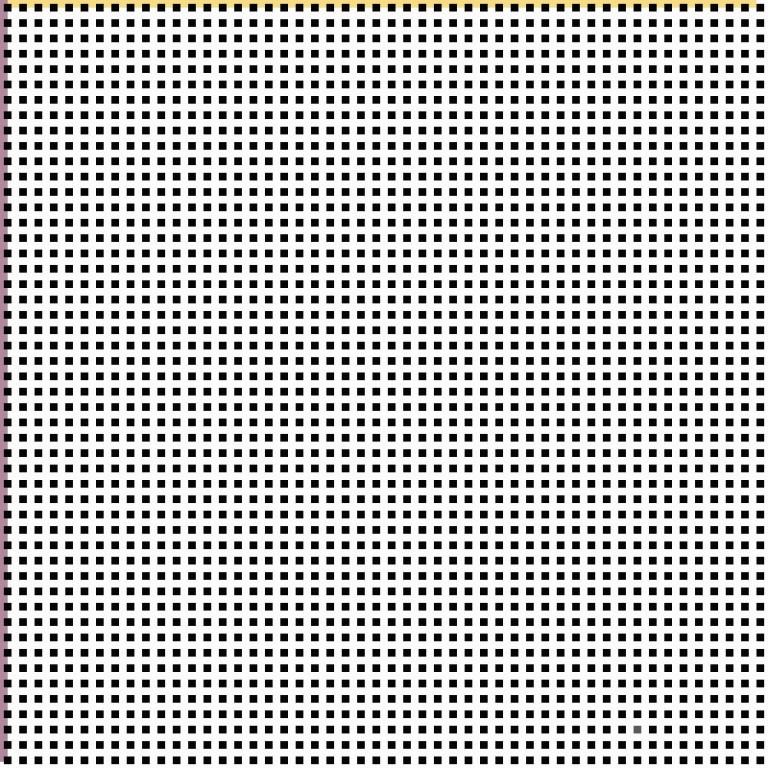
Write a Shadertoy shader that draws this pattern.

```glsl
// A 50 by 50 grid of small black squares on white, each half a cell wide.
// A yellow band runs under the top row and a mauve band under the left column;
// a single square is faded to grey. Edges use box-filtered pixel coverage.

#define REPEATS 50.0
#define SQUARE_SIZE 0.5
#define BAND_WIDTH 0.5
#define TOP_BAND_END 49.25
#define LEFT_BAND_START 0.4
#define FADED_CELL vec2(41.0, 2.0)
#define PAPER vec3(0.99)
#define INK vec3(0.02)
#define FADED_INK vec3(0.35)
#define YELLOW vec3(0.97, 0.86, 0.52)
#define MAUVE vec3(0.69, 0.53, 0.61)

// Share of a pixel inside an axis-aligned box
float boxCoverage(vec2 p, vec2 center, vec2 halfSize, vec2 pixel) {
    vec2 inside = clamp((halfSize - abs(p - center)) / pixel + 0.5, 0.0, 1.0);
    return inside.x * inside.y;
}

// Box given by its lower left and upper right corners
float rectCoverage(vec2 p, vec2 low, vec2 high, vec2 pixel) {
    return boxCoverage(p, 0.5 * (low + high), 0.5 * (high - low), pixel);
}

void mainImage(out vec4 fragColor, in vec2 fragCoord) {
    // Grid units: one cell is one unit
    vec2 p = fragCoord / iResolution.xy * REPEATS;
    vec2 pixel = REPEATS / iResolution.xy;
    vec2 cell = floor(p);

    // Bands, extended past the canvas so its border stays solid
    float topBand = rectCoverage(p, vec2(-1.0, REPEATS - BAND_WIDTH),
                                 vec2(TOP_BAND_END, REPEATS + 1.0), pixel);
    float leftBand = rectCoverage(p, vec2(-1.0, LEFT_BAND_START),
                                  vec2(BAND_WIDTH, REPEATS + 1.0), pixel);
    vec3 color = mix(PAPER, YELLOW, topBand);
    color = mix(color, MAUVE, leftBand);

    // Repeated squares
    float square = boxCoverage(fract(p), vec2(0.5), vec2(0.5 * SQUARE_SIZE), pixel);
    vec3 ink = cell == FADED_CELL ? FADED_INK : INK;
    color = mix(color, ink, square);

    fragColor = vec4(color, 1.0);
}
```
